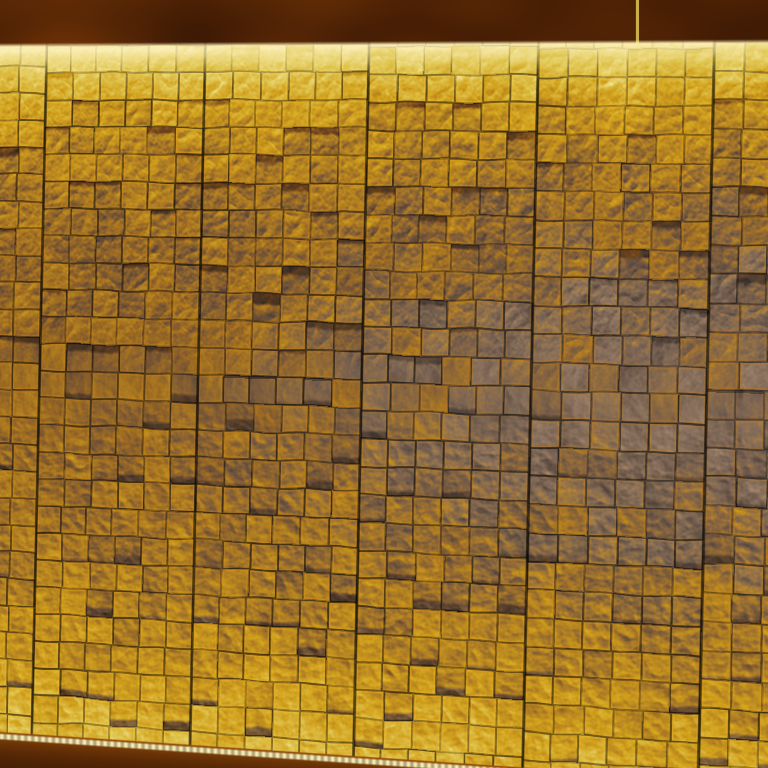
A Shadertoy shader for this texture:

```glsl
#define ROWS 25.5
#define PANEL 6.0
#define GROOVE 0.028
#define RIM 0.10
#define RELIEF 0.36
#define BROWN vec3(0.46, 0.28, 0.11)
#define AMBER vec3(0.66, 0.46, 0.13)
#define GOLD vec3(0.82, 0.63, 0.11)
#define PALE vec3(0.88, 0.78, 0.33)
#define CREAM vec3(0.98, 0.93, 0.70)
#define SLATE vec3(0.50, 0.42, 0.37)
#define DARK vec3(0.24, 0.10, 0.015)

vec2 hash2(vec2 p) {
    vec3 q = fract(p.xyx * vec3(0.1031, 0.1030, 0.0973));
    q += dot(q, q.yzx + 33.33);
    return fract((q.xx + q.yz) * q.zy);
}

float corner(vec2 cell, vec2 offset, vec2 f) {
    return dot(hash2(cell + offset) * 2.0 - 1.0, f - offset);
}

float gradientNoise(vec2 p) {
    vec2 i = floor(p), f = p - i;
    vec2 w = f * f * f * (f * (f * 6.0 - 15.0) + 10.0);
    return mix(mix(corner(i, vec2(0, 0), f), corner(i, vec2(1, 0), f), w.x),
               mix(corner(i, vec2(0, 1), f), corner(i, vec2(1, 1), f), w.x), w.y);
}

// Cleft stone: folded ridges with finer grain
float stone(vec2 p) {
    return 0.6 * abs(gradientNoise(p * 1.5)) + 0.25 * gradientNoise(p * 3.3)
         + 0.09 * gradientNoise(p * 7.0);
}

// Tile coordinates with y downward; panels of columns are set at slightly different heights
vec2 tileCoords(float x, float down, float v) {
    float u = x + 0.022 * down;
    vec2 g = vec2(29.8 * u - 2.2 * u * u + 0.15, v * ROWS);
    float panel = (g.x - 2.0) / PANEL;
    g.y += 0.5 * hash2(vec2(floor(panel) + 20.0, 3.0)).x - 0.25;
    g.y += 0.10 * gradientNoise(g * 0.7 + 40.0);
    float rowShift = hash2(vec2(floor(g.y) + 50.0, floor(panel) + 20.0)).y - 0.5;
    g.x += 0.28 * rowShift * sin(3.14159 * fract(panel));
    return g;
}

vec3 lampRamp(float level) {
    vec3 c = mix(BROWN * 0.6, BROWN, clamp(level + 1.0, 0.0, 1.0));
    c = mix(c, AMBER, clamp(level, 0.0, 1.0));
    c = mix(c, GOLD, clamp(level - 1.0, 0.0, 1.0));
    c = mix(c, PALE, clamp(level - 2.0, 0.0, 1.0));
    return mix(c, CREAM, clamp(level - 3.0, 0.0, 1.0));
}

vec3 wall(float x, float down, float v, float pixel) {
    vec2 g = tileCoords(x, down, v);
    vec2 id = floor(g), f = g - id, key = id + 60.0;
    vec2 rnd = hash2(key), tilt = hash2(key + 131.0) - 0.5;
    float aa = pixel * ROWS;

    // Lamps along the upper and lower edges
    float level = 2.6 * exp(-v * 14.0) + 1.6 * exp(-v * 3.6)
                + 2.5 * exp((v - 1.0) * 3.8) - 0.2 + 0.25 * (1.0 - x);
    float detail = 1.0 - 0.8 * smoothstep(2.2, 3.8, level);
    float fromBelow = smoothstep(0.35, 0.6, v);
    vec2 light = vec2(0.45, 1.0 - 2.0 * fromBelow);

    // Relief of each stone face
    vec2 q = g + rnd * 37.0 + 80.0;
    float h = stone(q), e = 0.07;
    vec2 slope = vec2(stone(q + vec2(e, 0)) - h, stone(q + vec2(0, e)) - h) / e;
    float relief = RELIEF * dot(slope, light) + 0.9 * dot(tilt, f - 0.5)
                 + 0.55 * (rnd.x - 0.5);

    // Shadow thrown by a prouder neighbour on the lamp side
    float side = fromBelow > 0.5 ? 1.0 : -1.0;
    float proud = hash2(key + vec2(0, side)).x - rnd.x;
    float reach = 0.55 * max(proud - 0.25, 0.0) + 0.15 * (h - 0.15);
    float lampDist = side > 0.0 ? 1.0 - f.y : f.y;
    float shadow = smoothstep(0.25, 0.5, proud)
                 * (1.0 - smoothstep(reach - 0.06, reach + 0.06 + aa, lampDist));

    // Grey daylight pooling on the right
    vec2 pool = (vec2(x, v) - vec2(1.0, 0.49)) / vec2(0.56, 0.23);
    float grey = 1.25 * exp(-dot(pool, pool)) * (0.45 + rnd.y) - 0.7 * relief;
    grey = clamp(grey, 0.0, 0.9) * smoothstep(2.0, 0.8, level);
    grey = max(grey, 0.6 * shadow * smoothstep(0.3, 0.6, v) * detail);
    vec3 color = lampRamp(level + detail * (relief - 1.3 * shadow));
    color = mix(color, SLATE * (1.0 + 0.35 * relief - 0.25 * shadow), grey);

    // Warm rims, thin joints and the darker panel seams
    vec2 edges = min(f, 1.0 - f);
    float d = min(edges.x, edges.y);
    float rim = smoothstep(GROOVE, GROOVE + 0.02, d) * (1.0 - smoothstep(RIM * 0.5, RIM + aa, d));
    color = mix(color, lampRamp(level + 0.55) * vec3(1.08, 1.0, 0.8),
                rim * rnd.x * 0.65 * detail * (1.0 - shadow));
    float joint = 1.0 - smoothstep(GROOVE - aa * 0.5, GROOVE + aa, d);
    color *= 1.0 - joint * (0.2 + 0.4 * rnd.y) * detail;
    float seam = abs(mod(g.x - 2.0 + PANEL * 0.5, PANEL) - PANEL * 0.5);
    color *= 1.0 - 0.45 * detail * (1.0 - smoothstep(0.03, 0.05 + aa, seam));
    return color * (1.0 + 0.06 * detail * gradientNoise(g * 9.0 + 200.0));
}

void mainImage(out vec4 fragColor, in vec2 fragCoord) {
    vec2 p = fragCoord / iResolution.xy;
    float pixel = 1.0 / iResolution.y, down = 1.0 - p.y;
    float top = 0.0585 - 0.005 * p.x, bottom = 0.953 + 0.068 * p.x;
    float v = (down - top) / (bottom - top);
    vec3 color = wall(p.x, down, v, pixel);

    // Ceiling with soft reflections and a hanging cord
    float haze = 0.5 + gradientNoise(vec2(p.x * 6.0, down * 14.0) + 9.0);
    vec3 ceiling = DARK + vec3(0.22, 0.11, 0.01) * haze * (1.0 - 0.6 * p.x);
    float cord = 1.0 - smoothstep(0.0015, 0.0015 + pixel, abs(p.x - 0.83));
    ceiling = mix(ceiling, PALE, cord * 0.85);
    color = mix(ceiling, color, smoothstep(-0.002 - pixel, 0.002 + pixel, down - top));

    // Beaded light strip above the dark floor edge
    float below = down - bottom;
    vec3 ledge = DARK + vec3(0.35, 0.2, 0.02) * exp(-max(below, 0.0) * 45.0);
    color = mix(color, ledge, smoothstep(-pixel, pixel, below));
    float bead = 0.85 + 0.15 * sin(p.x * 700.0);
    float strip = 1.0 - smoothstep(0.003 - pixel, 0.004 + pixel, abs(below - 0.006));
    color = mix(color, CREAM * bead, strip);
    fragColor = vec4(clamp(color, 0.0, 1.0), 1.0);
}
```
